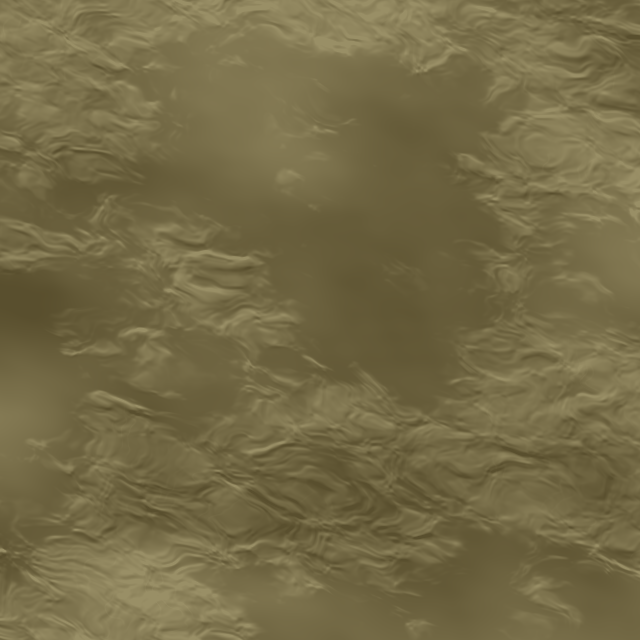
This texture is drawn by a WebGL 2 fragment shader. Its source:

```glsl
#version 300 es
precision highp float;
// Weathered olive-brown ground: rough, lit crust rising out of smooth flat silt.
// Layered value noise in tilted, stretched coordinates sets the patches; a warped
// finer layer is shaded by its slope and fades away where the silt covers it.

uniform vec2 u_resolution;
out vec4 fragColor;

const vec3 SHADE_COLOR = vec3(0.35, 0.31, 0.18);
const vec3 LIGHT_COLOR = vec3(0.60, 0.56, 0.40);
const float TILT = -0.24;
const float STRETCH = 1.65;

float hash(vec2 cell) {
    return fract(sin(dot(cell, vec2(127.1, 311.7))) * 43758.5);
}

float valueNoise(vec2 p) {
    vec2 cell = floor(p);
    vec2 f = fract(p);
    vec2 w = f * f * f * (f * (f * 6.0 - 15.0) + 10.0);
    float low = mix(hash(cell), hash(cell + vec2(1.0, 0.0)), w.x);
    float high = mix(hash(cell + vec2(0.0, 1.0)), hash(cell + vec2(1.0)), w.x);
    return mix(low, high, w.y);
}

// Normalised sum of octaves, each turned to hide the lattice.
float fbm(vec2 p, int octaves, float gain) {
    const mat2 turn = mat2(0.8, 0.6, -0.6, 0.8);
    float sum = 0.0;
    float total = 0.0;
    float amplitude = 1.0;
    for (int i = 0; i < octaves; i++) {
        sum += amplitude * valueNoise(p);
        total += amplitude;
        amplitude *= gain;
        p = turn * p * 2.03 + vec2(17.3, 9.1);
    }
    return sum / total;
}

vec2 groundCoords(vec2 p, float angle, float stretch) {
    float c = cos(angle);
    float s = sin(angle);
    return vec2(c * p.x + s * p.y, (c * p.y - s * p.x) * stretch);
}

vec2 warp(vec2 p, float frequency, float amount) {
    vec2 offset = vec2(fbm(p * frequency + 31.7, 3, 0.5),
                       fbm(p * frequency + 72.4, 3, 0.5)) - 0.5;
    return p + amount * offset;
}

float crust(vec2 p) {
    return fbm(warp(p, 9.0, 0.11) * 23.0, 3, 0.52);
}

// Faint upright wrinkles along the mid level of a narrow noise.
float wrinkles(vec2 p) {
    float n = valueNoise(warp(p, 14.0, 0.09) * vec2(48.0, 15.0));
    return smoothstep(0.25, 0.0, abs(n - 0.5));
}

void main() {
    vec2 p = gl_FragCoord.xy / u_resolution.y;
    vec2 ground = groundCoords(p, TILT, STRETCH) + 4.0;

    // Broad patches and slow changes of tone
    float patches = fbm(warp(ground, 4.0, 0.15) * 3.6, 5, 0.5);
    float tint = fbm(ground * 3.1 + 53.0, 4, 0.45);

    // Crust, and how far it stands above the silt
    float grain = crust(ground);
    float height = patches + 0.3 * (grain - 0.5);
    float cover = smoothstep(0.40, 0.60, height);
    float plateau = smoothstep(0.56, 0.70, patches);

    // Soft light from above and slightly left
    vec2 towardLight = vec2(-0.0022, 0.0062);
    float slope = grain - crust(ground + towardLight);
    float relief = 2.1 * slope * cover * (1.0 - 0.4 * plateau);

    float tone = 0.33 + 0.26 * cover + 0.95 * (tint - 0.5);
    tone += relief + 0.3 * (grain - 0.5) * cover;
    tone += 0.06 * plateau * (wrinkles(ground) - 0.4);

    fragColor = vec4(mix(SHADE_COLOR, LIGHT_COLOR, clamp(tone, 0.0, 1.0)), 1.0);
}
```
